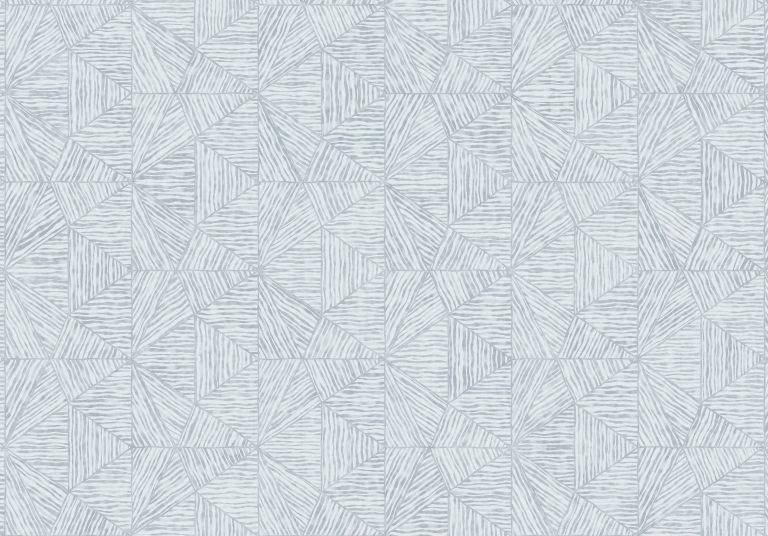
Give the GLSL for this pattern, as a Shadertoy shader.

```glsl
// Half-drop geometric wallcovering: kites, fans and boxes filled with hand-drawn hatching.
#define COL_WIDTH 0.1648
#define ROW_HEIGHT 0.2305
#define ORIGIN vec2(0.0068, 0.0)
#define KITE_TIP 0.35
#define HATCH_STEP 0.0056
#define HATCH_HALF 0.25
#define SEAM_HALF 0.0009
#define WOBBLE 0.0016
#define PAPER vec3(0.900, 0.926, 0.934)
#define INK vec3(0.690, 0.735, 0.765)

float hash(vec2 p) {
    vec3 h = fract(p.xyx * vec3(0.1031, 0.1030, 0.0973));
    h += dot(h, h.yzx + 33.33);
    return fract((h.x + h.y) * h.z);
}

float cornerSlope(vec2 corner, vec2 offset) {
    float angle = 6.2832 * hash(corner);
    return dot(vec2(cos(angle), sin(angle)), offset);
}

// Gradient noise, roughly -0.7 to 0.7
float noise(vec2 p) {
    vec2 i = floor(p), f = fract(p);
    vec2 u = f * f * f * (f * (f * 6.0 - 15.0) + 10.0);
    vec2 e = vec2(1.0, 0.0);
    float low = mix(cornerSlope(i, f), cornerSlope(i + e, f - e), u.x);
    float high = mix(cornerSlope(i + e.yx, f - e.yx), cornerSlope(i + 1.0, f - 1.0), u.x);
    return mix(low, high, u.y);
}

float segmentDist(vec2 p, vec2 a, vec2 b) {
    vec2 ap = p - a, ab = b - a;
    return length(ap - ab * clamp(dot(ap, ab) / dot(ab, ab), 0.0, 1.0));
}

// Uneven, broken strokes running along dir
float hatch(vec2 p, vec2 dir, float seed, float pixel) {
    dir = normalize(dir);
    float along = dot(p, dir);
    float pitch = HATCH_STEP * mix(0.88, 1.15, hash(vec2(seed, 3.0)));
    float across = dot(p, vec2(-dir.y, dir.x)) / pitch + 17.0 * hash(vec2(seed, 5.0));
    across += 0.45 * noise(vec2(along * 45.0 + seed, across * 0.6));
    float stroke = floor(across);
    float jitter = 0.3 * (hash(vec2(stroke + 50.0, seed)) - 0.5);
    float halfWidth = HATCH_HALF * mix(0.65, 1.35, hash(vec2(seed, stroke + 90.0)));
    halfWidth += 0.16 * noise(vec2(along * 130.0, stroke * 7.3 + seed));
    float soft = max(0.12, 0.7 * pixel / pitch);
    float ink = 1.0 - smoothstep(halfWidth - soft, halfWidth + soft, abs(fract(across) - 0.5 + jitter));
    float dry = noise(vec2(along * 60.0 + seed, stroke * 3.7 + 20.0));
    return ink * mix(0.35, 1.0, smoothstep(-0.4, 0.05, dry));
}

void mainImage(out vec4 fragColor, in vec2 fragCoord) {
    float pixel = 1.0 / iResolution.x;
    vec2 uv = fragCoord * pixel;
    vec2 p = uv - ORIGIN + WOBBLE * vec2(noise(uv * 38.0), noise(uv * 38.0 + 91.0));

    // Half-drop cell, folded about its horizontal axis
    float column = floor(p.x / COL_WIDTH);
    float y = p.y / ROW_HEIGHT + 0.5 * mod(column, 2.0);
    vec2 size = vec2(COL_WIDTH, 0.5 * ROW_HEIGHT);
    vec2 n = vec2(p.x / COL_WIDTH - column, 2.0 * abs(y - floor(y + 0.5)));
    vec2 q = n * size;

    // Corners of the shapes
    vec2 fan = vec2(0.0, size.y), point = vec2(size.x, 0.0);
    vec2 tip = vec2(KITE_TIP * size.x, 0.0), apex = size, middle = 0.5 * size;
    vec2 boxSide = vec2(middle.x, size.y);

    // Choose the stroke direction of each shape
    float part = floor(2.0 * y);
    float shape = 0.0;
    vec2 dir = vec2(1.0, 0.0);
    if (n.x + n.y > 1.0) {
        if (n.x < 0.5) { shape = 1.0; part = 2.0 * floor(y); }
        else if (n.y > n.x) { shape = 2.0; part = 2.0 * floor(y); dir = vec2(0.0, 1.0); }
    }
    else if (n.x < KITE_TIP * (1.0 - n.y)) { shape = 3.0; dir = tip - fan; }
    else if (n.x < KITE_TIP + (1.0 - 2.0 * KITE_TIP) * n.y) { shape = 4.0; dir = middle - fan; }
    else { shape = 5.0; dir = middle - tip; }
    float seed = 60.0 * hash(vec2(column * 7.0 + shape + 40.0, part + 30.0));
    float ink = hatch(q, dir, seed, pixel) * mix(0.75, 1.0, hash(vec2(seed, 8.0)));

    // Seams between shapes
    float seam = min(q.y, min(q.x, size.x - q.x));
    seam = min(seam, segmentDist(q, fan, point));
    seam = min(seam, segmentDist(q, fan, tip));
    seam = min(seam, segmentDist(q, tip, middle));
    seam = min(seam, segmentDist(q, middle, apex));
    seam = min(seam, segmentDist(q, middle, boxSide));
    float seamInk = 1.0 - smoothstep(SEAM_HALF - 0.7 * pixel, SEAM_HALF + 0.9 * pixel, seam);
    ink = max(ink, seamInk * (0.82 + 0.4 * noise(uv * 90.0)));

    // Worn print: broad mottling and fine grain
    ink *= 0.92 + 0.35 * noise(uv * 22.0) + 0.45 * noise(uv * 170.0);
    ink += 0.06 + 0.12 * noise(uv * 240.0 + 13.0);
    fragColor = vec4(mix(PAPER, INK, clamp(ink, 0.0, 1.1)), 1.0);
}
```
